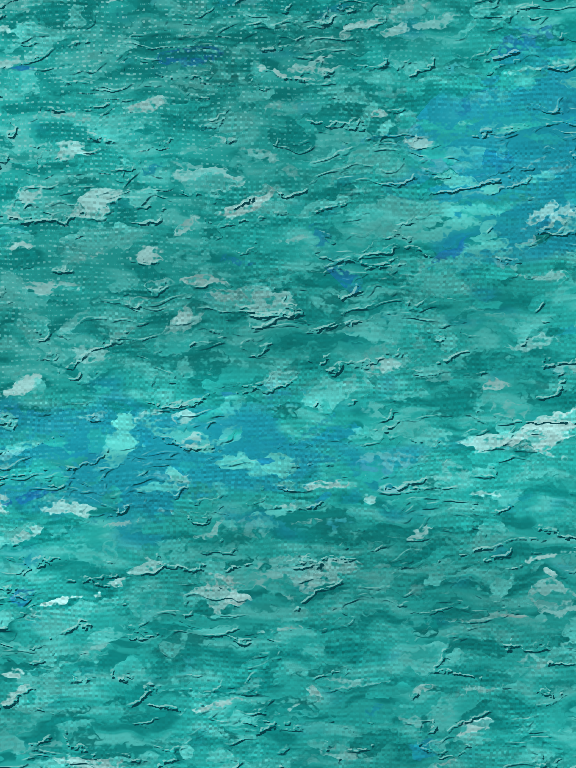
Reproduce this texture procedurally as a Shadertoy shader.

```glsl
const vec3 DEEP = vec3(0.06, 0.48, 0.47);
const vec3 TEAL = vec3(0.14, 0.61, 0.59);
const vec3 LIGHT = vec3(0.31, 0.71, 0.69);
const vec3 PALE = vec3(0.58, 0.78, 0.77);
const vec3 BLUE = vec3(0.10, 0.53, 0.61);
const vec3 COBALT = vec3(0.09, 0.41, 0.62);
const vec3 SHADOW = vec3(0.02, 0.24, 0.27);

vec4 hash(vec2 p) {
    vec4 h = fract(p.xyxy * vec4(0.1031, 0.1030, 0.0973, 0.1099));
    h += dot(h, h.wzxy + 33.33);
    return fract((h.xxyz + h.yzzw) * h.zywx);
}

// Layered sines, roughly -1 to 1
float waves(vec2 p) {
    float sum = 0.0, amp = 0.5;
    for (int i = 0; i < 4; i++) {
        p = mat2(0.8, 0.6, -0.6, 0.8) * p * 1.6 + 2.1;
        sum += amp * sin(p.x + 1.6 * sin(p.y));
        amp *= 0.62;
    }
    return sum;
}

// Strength of the blue areas
float bluePool(vec2 p) {
    vec2 corner = (p - vec2(0.92, 1.05)) / vec2(0.22, 0.17);
    vec2 band = (p - vec2(0.24, 0.53)) / vec2(0.38, 0.10);
    return exp(-dot(corner, corner)) + exp(-dot(band, band));
}

vec3 dabColour(float pick, float pool) {
    if (pick < 0.13) return PALE;
    if (pick < 0.15 + 0.35 * pool) return mix(BLUE, COBALT, pow(fract(pick * 37.0), 3.0));
    if (pick < 0.45) return DEEP;
    if (pick < 0.72) return LIGHT;
    return TEAL;
}

// Paint colour in rgb, paint thickness in a
vec4 paint(vec2 p) {
    vec2 bend = vec2(waves(p * vec2(12.0, 24.0)), waves(p * vec2(17.0, 27.0) + 7.0));
    vec2 q = p + bend * vec2(0.018, 0.010);
    float streak = waves(q * vec2(14.0, 52.0));
    float rag = waves(p * vec2(85.0, 120.0));
    float pool = bluePool(p);

    // Streaked ground
    vec3 col = mix(TEAL, DEEP, smoothstep(0.1, 0.7, streak));
    col = mix(col, LIGHT, 0.8 * smoothstep(0.1, 0.8, -streak));
    col = mix(col, BLUE, 0.85 * smoothstep(0.2, 0.6, pool + 0.35 * bend.x));
    float thick = 0.14 * streak + 0.17 * rag;

    // Knife dabs, from broad to small
    for (int layer = 0; layer < 4; layer++) {
        float k = float(layer);
        vec2 cells = vec2(4.5, 11.0) * (1.0 + 0.65 * k);
        vec2 home = floor(q * cells);
        for (int n = 0; n < 9; n++) {
            vec2 id = home + vec2(n % 3 - 1, n / 3 - 1);
            vec4 place = hash(id + 57.0 * k + 11.0);
            vec4 look = hash(id + 91.0 * k + 203.0);
            vec2 u = q - (id + 0.5 + 0.8 * (place.xy - 0.5)) / cells;
            float tilt = 0.85 * look.z - 0.28;
            u = mat2(cos(tilt), -sin(tilt), sin(tilt), cos(tilt)) * u;
            vec2 size = mix(vec2(0.15, 0.11), vec2(0.50, 0.42), place.zw) / cells;
            float d = (length(u / size) - 1.0) * size.y + 0.0045 * rag;
            float inside = smoothstep(0.0015, -0.0015, d);
            float dry = smoothstep(-0.6, 0.1, rag + 0.6 * streak + look.y - 0.35);
            vec3 tint = dabColour(look.x, pool) * (1.0 + 0.14 * streak);
            col = mix(col, tint, inside * dry * mix(0.25, 1.0, look.y));

            // Raised lip on one side of the rim
            float side = 6.2832 * place.z;
            float facing = dot(u / size, vec2(0.7 * cos(side), -0.8 + 0.5 * sin(side)));
            float lip = exp(-d * d / 0.000008) * smoothstep(0.0, 0.8, facing);
            lip *= smoothstep(-0.3, 0.4, bend.y + 0.5 * rag);
            thick += lip * (0.15 + 1.9 * pow(look.w, 4.0)) + 0.16 * inside * look.y;
        }
    }

    // Broken thin ridges
    float crest = waves(q * vec2(21.0, 48.0) + 3.0);
    thick += 0.7 * exp(-22.0 * crest * crest) * smoothstep(0.0, 0.6, waves(p * vec2(7.0, 11.0) + 11.0));
    return vec4(col, thick);
}

void mainImage(out vec4 fragColor, in vec2 fragCoord) {
    vec2 p = fragCoord / iResolution.x;
    vec4 here = paint(p);
    float relief = here.a - paint(p + 0.0028 * vec2(-0.55, 0.84)).a;

    // Canvas weave with uneven threads
    vec2 thread = p * vec2(104.0, 112.0);
    thread += 0.3 * vec2(sin(p.y * 43.0 + 2.0 * sin(p.x * 31.0)), sin(p.x * 37.0 + 2.0 * sin(p.y * 29.0)));
    vec2 knot = sin(6.2832 * thread);
    float grain = hash(floor(thread * 2.0)).x - 0.5;
    float weave = 0.35 * knot.x * knot.y + 0.45 * knot.y + 1.1 * grain;
    float worn = 0.6 + 0.5 * waves(p * vec2(11.0, 17.0) + 5.0);
    vec3 col = here.rgb * (1.0 + 0.17 * worn * weave);
    col *= 1.0 + 0.13 * waves(p * vec2(2.5, 5.0) + 1.0);

    // Raking light on the paint
    col = mix(col, SHADOW, 0.95 * smoothstep(0.13, 0.65, -relief));
    col = mix(col, vec3(0.64, 0.84, 0.82), 0.65 * smoothstep(0.13, 0.75, relief));

    // Wet glints at the upper left
    float sheen = smoothstep(0.1, 1.1, p.y - p.x);
    col = mix(col, PALE, 0.6 * sheen * smoothstep(0.45, 1.0, weave));
    fragColor = vec4(clamp(col, 0.0, 1.0), 1.0);
}
```
